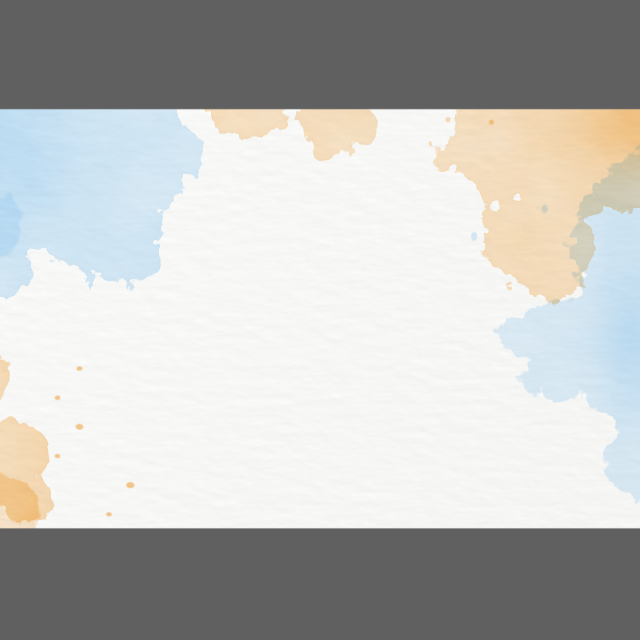
Write a Shadertoy shader that draws this background.

```glsl
#define PAPER vec3(0.967, 0.967, 0.961)
#define BORDER vec3(0.378)
#define BLUE vec3(0.64, 0.83, 0.97)
#define ORANGE vec3(0.965, 0.73, 0.42)
#define SHEET_BOTTOM 0.1745
#define SHEET_TOP 0.8294
#define EDGE_WOBBLE 0.055
#define EDGE_FRAY 0.032
#define RELIEF 0.045

float hash(vec2 p) {
    return fract(sin(dot(p, vec2(127.1, 311.7))) * 43758.5453);
}

float noise(vec2 p) {
    vec2 i = floor(p), f = fract(p);
    f = f * f * (3.0 - 2.0 * f);
    return mix(mix(hash(i), hash(i + vec2(1, 0)), f.x),
               mix(hash(i + vec2(0, 1)), hash(i + vec2(1, 1)), f.x), f.y);
}

float fbm(vec2 p) {
    float sum = 0.0, weight = 0.5;
    for (int i = 0; i < 4; i++) {
        sum += weight * noise(p);
        p = mat2(1.6, 1.2, -1.2, 1.6) * p + 7.3;
        weight *= 0.5;
    }
    return sum / 0.9375;
}

// Approximate distance to an ellipse
float oval(vec2 p, vec2 center, vec2 radii) {
    return (length((p - center) / radii) - 1.0) * min(radii.x, radii.y);
}

// Soft pool of pigment, 1 at the center
float pool(vec2 p, vec2 center, vec2 radii) {
    vec2 q = (p - center) / radii;
    return exp(-dot(q, q));
}

// Wash coverage with a faint dark rim
float wash(float d, float aa) {
    float rim = exp(-abs(d) / 0.004);
    return smoothstep(aa, -aa, d) * (1.0 + 0.16 * rim);
}

float blueShapeLeft(vec2 p) {
    float d = oval(p, vec2(0.10, 0.765), vec2(0.205, 0.17));
    d = min(d, oval(p, vec2(0.19, 0.65), vec2(0.073, 0.095)));
    d = min(d, oval(p, vec2(0.00, 0.64), vec2(0.06, 0.10)));
    return min(d, oval(p, vec2(0.28, 0.765), vec2(0.038, 0.035)));
}

float blueShapeRight(vec2 p) {
    float d = oval(p, vec2(0.975, 0.625), vec2(0.072, 0.125));
    d = min(d, oval(p, vec2(0.89, 0.480), vec2(0.115, 0.045)));
    d = min(d, oval(p, vec2(0.87, 0.425), vec2(0.045, 0.040)));
    d = min(d, oval(p, vec2(0.985, 0.46), vec2(0.085, 0.115)));
    return min(d, oval(p, vec2(0.99, 0.285), vec2(0.050, 0.060)));
}

float orangeShapeTop(vec2 p) {
    float d = oval(p, vec2(0.91, 0.80), vec2(0.22, 0.14));
    d = min(d, oval(p, vec2(0.84, 0.62), vec2(0.085, 0.09)));
    d = min(d, oval(p, vec2(0.375, 0.83), vec2(0.06, 0.045)));
    d = min(d, oval(p, vec2(0.515, 0.82), vec2(0.040, 0.058)));
    return min(d, oval(p, vec2(0.56, 0.805), vec2(0.028, 0.024)));
}

float orangeShapeLeft(vec2 p) {
    float d = oval(p, vec2(0.00, 0.28), vec2(0.072, 0.068));
    d = min(d, oval(p, vec2(0.05, 0.22), vec2(0.040, 0.040)));
    return min(d, oval(p, vec2(0.00, 0.405), vec2(0.014, 0.022)));
}

void mainImage(out vec4 fragColor, in vec2 fragCoord) {
    vec2 p = fragCoord / iResolution.xy;
    float pixel = 1.0 / min(iResolution.x, iResolution.y);
    float aa = max(pixel, 0.0015);

    // Ragged outline shared by all washes
    float fray = (fbm(p * 16.0) - 0.5) * EDGE_WOBBLE
               + (fbm(p * 58.0 + 19.0) - 0.5) * EDGE_FRAY;
    float mottling = 0.80 + 0.40 * fbm(p * 13.0 + 4.0);

    // Blue pigment
    float blueDepth = 0.42 + 0.25 * pool(p, vec2(0.0, 0.77), vec2(0.11, 0.12));
    float blue = wash(blueShapeLeft(p) + fray, aa) * blueDepth;
    blue += 0.20 * wash(oval(p, vec2(0.0, 0.645), vec2(0.033, 0.045)) + fray * 0.5, 0.004);
    float rightDepth = 0.33 + 0.30 * pool(p, vec2(0.99, 0.46), vec2(0.055, 0.12))
                     + 0.10 * pool(p, vec2(0.97, 0.63), vec2(0.08, 0.10));
    blue += wash(blueShapeRight(p) + fray, aa * 1.8) * rightDepth;

    // Orange pigment
    float cornerDepth = 0.40 + 0.45 * pool(p, vec2(1.0, 0.81), vec2(0.10, 0.065));
    float orange = wash(orangeShapeTop(p) + fray, aa) * cornerDepth;
    orange += wash(orangeShapeLeft(p) + fray * 0.7, aa) * 0.46;
    orange += wash(oval(p, vec2(0.01, 0.20), vec2(0.055, 0.058)) + fray * 0.5, 0.003) * 0.35;
    blue *= mottling;
    orange *= mottling;

    // Splashed drops
    float dropFray = fray * 0.08;
    for (int i = 0; i < 6; i++) {
        float k = float(i), side = 1.0 - 2.0 * mod(k, 2.0);
        vec2 center = vec2(0.107 + 0.017 * side + 0.08 * step(4.0, k), 0.424 - 0.0455 * k);
        float size = 0.0028 + 0.0016 * hash(vec2(k, 3.0));
        orange += 0.75 * smoothstep(aa, -aa, oval(p, center, vec2(1.3, 1.0) * size) + dropFray);
    }
    for (int i = 0; i < 2; i++) {
        vec2 step2 = vec2(i);
        orange += 0.45 * smoothstep(aa, -aa, length(p - vec2(0.70, 0.813) - step2 * vec2(0.068, -0.004)) - 0.004);
        blue += 0.40 * smoothstep(aa, -aa, oval(p, vec2(0.741, 0.631) + step2 * vec2(0.11, 0.043), vec2(0.005, 0.007)) + dropFray);
    }

    // Paper grain lit from above
    vec2 grain = p * vec2(38.0, 95.0);
    float relief = fbm(grain) - fbm(grain + vec2(0.1, 0.35));
    vec3 color = PAPER + RELIEF * relief + 0.008 * (p.y - p.x);
    color *= mix(vec3(1), BLUE, min(blue, 1.0));
    color *= mix(vec3(1), ORANGE, min(orange, 1.0));

    // Grey bands above and below the sheet
    float sheet = smoothstep(-pixel, pixel, p.y - SHEET_BOTTOM)
                * smoothstep(-pixel, pixel, SHEET_TOP - p.y);
    fragColor = vec4(mix(BORDER, color, sheet), 1.0);
}
```
